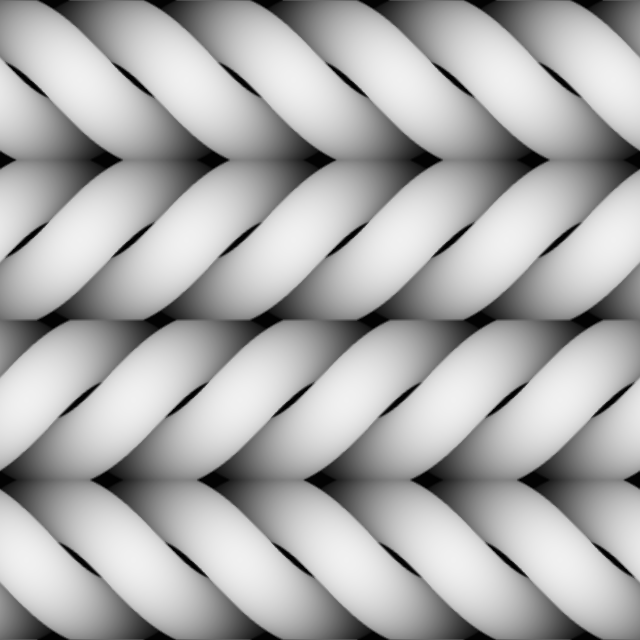
A three.js fragment shader for this pattern:

```glsl
// Rows of three-ply twisted rope, leaning in alternate pairs, shaded by depth.
varying vec2 vUv;

const float ROWS = 4.0;
const float COLUMNS = 6.0;           // strands along each row
const float PLIES = 3.0;             // strand spacings in one full turn
const float COIL_RADIUS = 0.0833;    // rope axis to strand axis
const float STRAND_RADIUS = 0.0545;
const float MAX_TURN = 2.3;          // angle where a strand ends behind the rope
const int STRAND_STEPS = 56;
const float AXIS_SHADE = 0.10;       // grey at the depth of the rope axis
const float COIL_SHADE = 0.62;       // grey gained as a strand coils forward
const float BULGE_SHADE = 0.20;      // grey gained across a strand's round top
const float SHADOW_LIFT = 0.30;      // softens the falloff of the darkest tones
const float GAP_SHADE = 0.01;
const float EDGE_SOFTNESS = 0.004;   // width of the smoothing window
const int SAMPLES = 3;               // smoothing samples per side
const float TAU = 6.2831853;

// Grey of the highest strand surface at p, or of the gap between strands.
float ropeShade(vec2 p) {
  float spacing = 1.0 / COLUMNS;
  float row = mod(floor(p.y * ROWS), ROWS);
  float y = (fract(p.y * ROWS) - 0.5) / ROWS;

  // The two middle rows lean right, the outer rows lean left.
  float lean = abs(row - 1.5) < 1.0 ? 1.0 : -1.0;
  float phase = row < 1.5 ? 0.25 : 0.75;
  float x = p.x - phase * spacing;
  y *= lean;

  // Sweep a sphere along the helix; wrapping x covers every strand at once.
  float advance = PLIES * spacing / TAU;
  float depth = -1.0;
  bool covered = false;
  for (int i = 0; i <= STRAND_STEPS; i++) {
    float turn = MAX_TURN * (2.0 * float(i) / float(STRAND_STEPS) - 1.0);
    float dx = x - turn * advance;
    dx -= spacing * floor(dx / spacing + 0.5);
    float dy = y - COIL_RADIUS * sin(turn);
    float bulge = 1.0 - (dx * dx + dy * dy) / (STRAND_RADIUS * STRAND_RADIUS);
    if (bulge > 0.0) {
      depth = max(depth, COIL_SHADE * cos(turn) + BULGE_SHADE * sqrt(bulge));
      covered = true;
    }
  }
  float tone = AXIS_SHADE + depth;
  float lifted = 0.5 * (tone + sqrt(tone * tone + SHADOW_LIFT * SHADOW_LIFT));
  return covered ? lifted : GAP_SHADE;
}

void main() {
  // Average a small grid of samples to smooth the edges.
  vec2 window = max(fwidth(vUv), vec2(EDGE_SOFTNESS));
  float total = 0.0;
  for (int j = 0; j < SAMPLES; j++) {
    for (int i = 0; i < SAMPLES; i++) {
      vec2 offset = (vec2(float(i), float(j)) + 0.5) / float(SAMPLES) - 0.5;
      total += ropeShade(vUv + offset * window);
    }
  }
  float grey = total / float(SAMPLES * SAMPLES);
  gl_FragColor = vec4(vec3(min(grey, 1.0)), 1.0);
}
```
